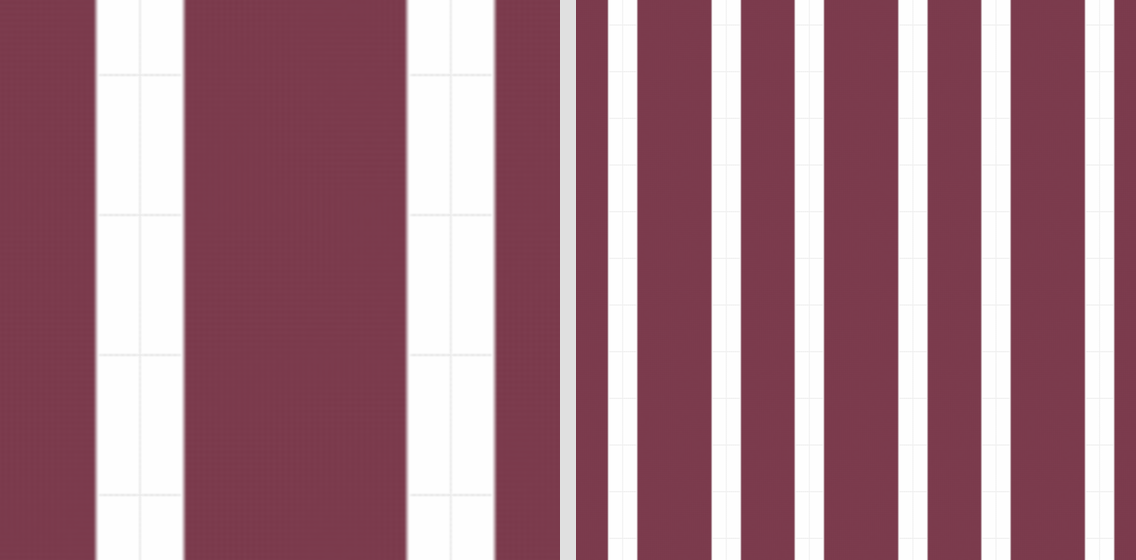
Left: one tile. Right: repeated 3 by 3.
This pattern is drawn by a Shadertoy shader. Its source:

```glsl
// Wide maroon stripes with a faint weave, parted by white bands ruled with pale grey lines.

float hash(vec2 p) {
    vec3 q = fract(p.xyx * vec3(0.1031, 0.1030, 0.0973));
    q += dot(q, q.yzx + 33.33);
    return fract((q.x + q.y) * q.z);
}

// Value noise that wraps after 'cells' cells
float wrapNoise(vec2 uv, vec2 cells) {
    vec2 p = uv * cells, i = floor(p), f = fract(p);
    f = f * f * (3.0 - 2.0 * f);
    vec2 a = mod(i, cells), b = mod(i + 1.0, cells);
    return mix(mix(hash(a), hash(vec2(b.x, a.y)), f.x),
               mix(hash(vec2(a.x, b.y)), hash(b), f.x), f.y);
}

// Distance to the nearest of 'count' evenly spaced lines
float lineDistance(float x, float count, float offset) {
    return abs(fract((x - offset) * count + 0.5) - 0.5) / count;
}

float softLine(float d, float halfWidth, float blur) {
    return 1.0 - smoothstep(halfWidth - blur, halfWidth + blur, d);
}

void mainImage(out vec4 fragColor, in vec2 fragCoord) {
    vec2 uv = fragCoord / iResolution.xy;
    float pixel = 1.0 / min(iResolution.x, iResolution.y);
    float ruleBlur = max(0.003, pixel);
    float edgeBlur = max(0.006, pixel);

    // Fine crossed threads that fade in and out across the cloth
    vec2 thread = cos(6.2831853 * 96.0 * uv);
    float fadeX = wrapNoise(uv, vec2(14.0, 5.0));
    float fadeY = wrapNoise(uv + 0.37, vec2(5.0, 14.0));
    float weave = 0.005 * (thread.x * fadeX + thread.y * fadeY);
    weave += 0.003 * (wrapNoise(uv, vec2(96.0)) - 0.5);
    vec3 maroon = vec3(0.483, 0.23, 0.30) + weave * vec3(0.8, 1.0, 1.0);

    // Two bands per tile, leaving a wider and a narrower maroon stripe
    float bandDistance = min(lineDistance(uv.x, 1.0, 0.25), lineDistance(uv.x, 1.0, 0.805));

    // Centre rule and slightly broken cross rules
    float centreRule = softLine(bandDistance, 0.0018, ruleBlur);
    float crossRule = softLine(lineDistance(uv.y, 4.0, 0.116), 0.0015, ruleBlur);
    centreRule *= 0.075 + 0.01 * thread.y * fadeY;
    crossRule *= 0.10 + 0.015 * thread.x;
    crossRule *= 1.0 - smoothstep(0.069, 0.076, bandDistance);
    vec3 white = vec3(0.995 - max(centreRule, crossRule));

    // Soft band edges, slightly greyed on the maroon side
    float band = softLine(bandDistance, 0.0785, edgeBlur);
    vec3 color = mix(maroon, white, band);
    float greying = 0.5 * band * (1.0 - band);
    color = mix(color, vec3(dot(color, vec3(0.3, 0.5, 0.2))), greying);
    fragColor = vec4(color, 1.0);
}
```
